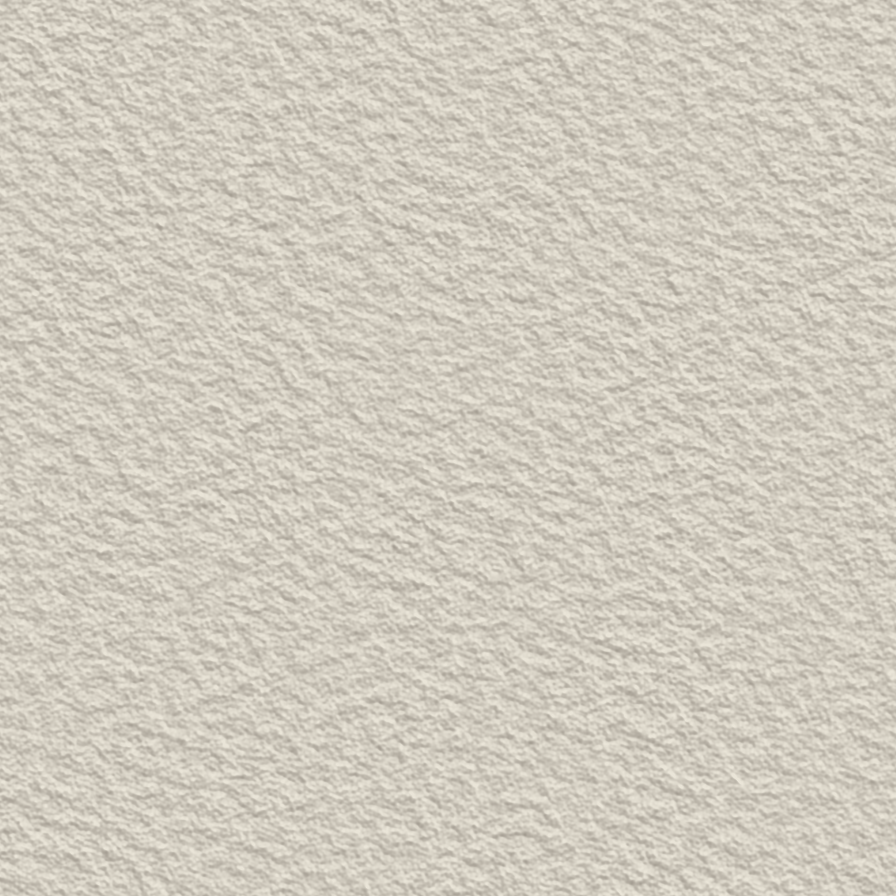
Give the GLSL for this texture, as a WebGL 2 fragment shader.

```glsl
#version 300 es
precision highp float;

uniform vec2 u_resolution;
out vec4 fragColor;

// Palette
const vec3 SHADOW_COLOR = vec3(0.70, 0.675, 0.63);
const vec3 LIGHT_COLOR = vec3(0.88, 0.86, 0.81);

// Relief, in canvas units
const vec2 LIGHT_DIR = vec2(0.35, 0.937);
const float GRAIN_STRETCH = 0.84;
const float CLUMP_FREQ = 48.0;
const float GRAIN_FREQ = 97.0;
const float GRIT_FREQ = 172.0;
const float CLUMP_WEIGHT = 0.40;
const float GRAIN_WEIGHT = 0.80;
const float GRIT_WEIGHT = 1.05;
const float WARP_FREQ = 125.0;
const float WARP_AMOUNT = 0.0032;
const float SLOPE_STEP = 0.0010;

// Shading
const float BASE_TONE = 0.67;
const float CONTRAST = 0.34;
const float HIGHLIGHT_LIMIT = 0.38;
const float SHADOW_LIMIT = 0.08;
const float CAVITY_TONE = 0.14;
const float DUST_FREQ = 237.0;
const float DUST_TONE = 0.28;
const float PATCH_FREQ = 6.0;
const float PATCH_VARIATION = 0.30;

float hash(ivec2 cell) {
    uvec2 v = uvec2(cell) * uvec2(1597u, 51749u);
    uint n = (v.x ^ (v.y >> 3u) ^ v.y) * 60493u;
    n = (n ^ (n >> 15u)) * 73471u;
    n = (n ^ (n >> 13u)) * 39119u;
    n ^= n >> 16u;
    return float(n & 65535u) / 65536.0;
}

float cornerRamp(ivec2 cell, vec2 offset) {
    float angle = 6.28318 * hash(cell);
    return dot(vec2(cos(angle), sin(angle)), offset);
}

// Gradient noise, roughly -0.7 to 0.7
float noise(vec2 p) {
    vec2 base = floor(p);
    vec2 f = p - base;
    ivec2 cell = ivec2(base);
    vec2 w = f * f * f * (f * (f * 6.0 - 15.0) + 10.0);
    float low = mix(cornerRamp(cell, f),
                    cornerRamp(cell + ivec2(1, 0), f - vec2(1.0, 0.0)), w.x);
    float high = mix(cornerRamp(cell + ivec2(0, 1), f - vec2(0.0, 1.0)),
                     cornerRamp(cell + ivec2(1, 1), f - vec2(1.0, 1.0)), w.x);
    return mix(low, high, w.y);
}

// Flat-topped clumps covered by finer grains and round grit
float plasterHeight(vec2 p) {
    vec2 across = vec2(LIGHT_DIR.y, -LIGHT_DIR.x);
    vec2 q = vec2(dot(p, across), dot(p, LIGHT_DIR)) + 3.0;
    float grit = noise(q * GRIT_FREQ + 63.1);
    q += WARP_AMOUNT * vec2(noise(q * WARP_FREQ), noise(q * WARP_FREQ + 41.3));
    q.x *= GRAIN_STRETCH;
    float clump = smoothstep(-0.28, 0.30, noise(q * CLUMP_FREQ));
    float grain = noise(q * GRAIN_FREQ + 17.7);
    return clump * CLUMP_WEIGHT / CLUMP_FREQ
         + grain * GRAIN_WEIGHT / GRAIN_FREQ
         + grit * GRIT_WEIGHT / GRIT_FREQ;
}

void main() {
    vec2 p = gl_FragCoord.xy / min(u_resolution.x, u_resolution.y);

    // Slope facing the light
    vec2 reach = LIGHT_DIR * SLOPE_STEP;
    float behind = plasterHeight(p - reach);
    float ahead = plasterHeight(p + reach);
    float slope = (behind - ahead) / (2.0 * SLOPE_STEP);

    // Uneven roughness, highlights limited more than shadows
    slope *= 1.0 + PATCH_VARIATION * noise(p * PATCH_FREQ + 9.0);
    float limit = slope > 0.0 ? HIGHLIGHT_LIMIT : SHADOW_LIMIT;
    float shade = slope / sqrt(1.0 + limit * slope * slope);

    // Hollows are a little darker than tops
    float cavity = (behind + ahead) * 0.5 * CLUMP_FREQ / CLUMP_WEIGHT - 0.5;
    float dust = noise(p * DUST_FREQ + 5.3);

    float tone = BASE_TONE + CONTRAST * shade + CAVITY_TONE * cavity + DUST_TONE * dust;
    tone = clamp(tone, -0.45, 1.20);
    fragColor = vec4(mix(SHADOW_COLOR, LIGHT_COLOR, tone), 1.0);
}
```
